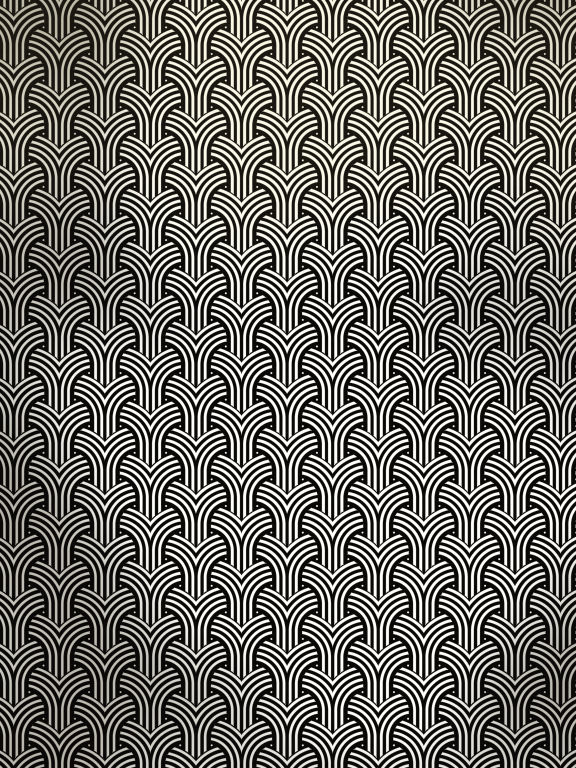
A WebGL 2 fragment shader for this pattern:

```glsl
#version 300 es
precision highp float;
// Interlocking deco fans: pale forked stripes on near-black, under an uneven metallic sheen.

uniform vec2 u_resolution;
out vec4 outColor;

// One unit is the spacing between columns; alternate columns shift by half a row.
const float COLUMNS = 12.64;
const float ROW = 1.167;
const vec2 ORIGIN = vec2(0.30, 0.68);

const float ARM_CENTRE = 0.75;   // sideways offset of the arc centres
const float PITCH = 0.135;       // distance between stripes
const float HALF_LINE = 0.031;
const float INNER_RADIUS = 0.47; // lower edge of an arm
const float OUTER_RADIUS = 1.01; // upper edge of an arm
const float TIP_GAP = 0.05;      // dark gap before the neighbouring fan

const vec3 INK = vec3(0.04, 0.033, 0.025);
const vec3 OLIVE = vec3(0.16, 0.145, 0.105);
const vec3 SILVER = vec3(1.0, 1.0, 0.985);
const vec3 PEWTER = vec3(0.70, 0.69, 0.65);

vec2 hashGradient(vec2 cell) {
    vec2 k = fract(cell * vec2(0.1031, 0.1130));
    k += dot(k, k.yx + 33.33);
    float angle = 6.2832 * fract((k.x + k.y) * k.x * 7.31);
    return vec2(cos(angle), sin(angle));
}

float gradientNoise(vec2 p) {
    vec2 i = floor(p), f = fract(p);
    vec2 u = f * f * f * (f * (f * 6.0 - 15.0) + 10.0);
    vec2 e = vec2(0.0, 1.0);
    float low = mix(dot(hashGradient(i), f),
                    dot(hashGradient(i + e.yx), f - e.yx), u.x);
    float high = mix(dot(hashGradient(i + e.xy), f - e.xy),
                     dot(hashGradient(i + e.yy), f - e.yy), u.x);
    return mix(low, high, u.y);
}

float fill(float d, float soft) {
    return 1.0 - smoothstep(-soft, soft, d);
}

// Soft round pool of light.
float pool(vec2 uv, vec2 centre, float tightness) {
    vec2 d = uv - centre;
    return exp(-dot(d, d) * tightness);
}

// Radius about the arm's centre, running on straight down the stem.
float armRadius(float x, float y) {
    return length(vec2(ARM_CENTRE - x, max(y, 0.0)));
}

// Signed distance to one fan: four mirrored stripes per arm and a corner dot.
float fanDistance(vec2 p, float halfLine) {
    float x = abs(p.x);
    float offset = (armRadius(x, p.y) - ARM_CENTRE) / PITCH;
    float stripe = clamp(floor(offset), -2.0, 1.0) + 0.5;
    float d = abs(offset - stripe) * PITCH - halfLine;

    // Trim the tips under the next arm, then tuck the stem behind the fan below.
    vec2 reach = max(vec2(x - 1.0 + ARM_CENTRE, p.y - 0.5 * ROW), 0.0);
    float tips = length(reach) - INNER_RADIUS + TIP_GAP;
    float stem = OUTER_RADIUS - armRadius(x, p.y + ROW);
    d = max(d, max(tips, stem));

    float dotMark = length(vec2(x, p.y) - vec2(0.345, 0.985)) - 0.02;
    return min(d, dotMark);
}

// Nearest fan among the two columns and two rows that can reach the point.
float patternDistance(vec2 p, float halfLine) {
    float d = 1e3;
    for (int i = 0; i < 2; i++) {
        float column = floor(p.x) + float(i);
        float y = p.y - mod(column, 2.0) * 0.5 * ROW;
        float base = floor(y / ROW) * ROW;
        for (int j = 0; j < 2; j++) {
            vec2 local = vec2(p.x - column, y - base - float(j) * ROW);
            d = min(d, fanDistance(local, halfLine));
        }
    }
    return d;
}

void main() {
    vec2 uv = gl_FragCoord.xy / u_resolution;
    float unit = COLUMNS / u_resolution.x;
    vec2 p = gl_FragCoord.xy * unit - ORIGIN;

    // Broad reflected light, brightest just right of centre.
    float cloud = gradientNoise(uv * vec2(3.2, 4.3) + 7.0);
    float glow = max(pool(uv, vec2(0.55, 0.80), 5.0), pool(uv, vec2(0.58, 0.40), 5.0));
    float light = clamp(0.12 + 0.85 * glow + 0.4 * cloud, 0.0, 1.0);

    // Stripes thin slightly in the dimmer areas.
    float halfLine = HALF_LINE * mix(0.84, 1.08, light);
    float line = fill(patternDistance(p, halfLine), max(0.7 * unit, 0.016));

    // Warm haze towards the top, with fine grain in the dark ground.
    float haze = smoothstep(0.5, 1.0, uv.y + 0.18 * cloud);
    float grain = gradientNoise(p * 9.0) * 0.012;
    vec3 ground = mix(INK, OLIVE, 0.55 * haze) + grain;
    vec3 metal = mix(PEWTER, SILVER, smoothstep(0.05, 0.7, light));
    metal *= mix(vec3(1.0), vec3(0.98, 0.97, 0.91), haze);

    outColor = vec4(mix(ground, metal, line), 1.0);
}
```
